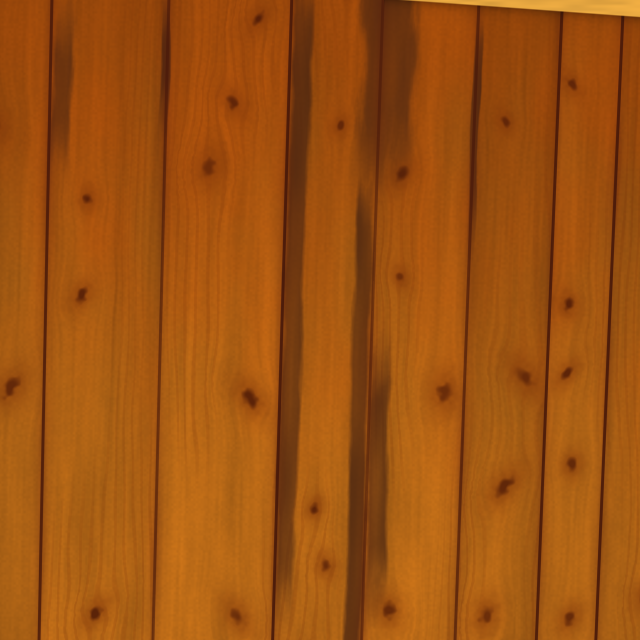
Give the GLSL for this texture, as a Shadertoy shader.

```glsl
// Wall of eight varnished pine boards, leaning slightly, under a pale trim strip.
// Board edges split the plane; stretched noise makes the grain, hashed cells
// scatter knots, and soft ragged bands darken the wood along some seams.

const int BOARDS = 8;
const float EDGES[9] = float[9](-0.09, 0.061, 0.239, 0.426, 0.565, 0.711, 0.838, 0.931, 1.10);

// Stain bands: centre x, half width, lower y, upper y
const int STAINS = 7;
const vec4 BANDS[7] = vec4[7](
    vec4(0.080, 0.016, 0.74, 0.99), vec4(0.236, 0.007, 0.80, 1.00),
    vec4(0.444, 0.015, 0.06, 1.05), vec4(0.570, 0.042, 0.73, 1.10),
    vec4(0.550, 0.013, -0.1, 0.74), vec4(0.580, 0.016, 0.06, 0.46),
    vec4(0.712, 0.006, 0.62, 0.95));

const vec3 WOOD_TOP = vec3(0.595, 0.275, 0.040);
const vec3 WOOD_LOW = vec3(0.695, 0.395, 0.085);
const vec3 GRAIN_COLOR = vec3(0.50, 0.21, 0.035);
const vec3 KNOT_COLOR = vec3(0.30, 0.10, 0.025);
const vec3 STAIN_COLOR = vec3(0.29, 0.145, 0.065);
const vec3 SEAM_COLOR = vec3(0.27, 0.09, 0.035);
const vec3 TRIM_COLOR = vec3(0.90, 0.65, 0.25);

float hash(vec2 p) {
    return fract(sin(dot(p, vec2(127.1, 311.7))) * 43758.545);
}

float noise(vec2 p) {
    vec2 i = floor(p), f = fract(p);
    f = f * f * (3.0 - 2.0 * f);
    return mix(mix(hash(i), hash(i + vec2(1, 0)), f.x),
               mix(hash(i + vec2(0, 1)), hash(i + vec2(1, 1)), f.x), f.y);
}

float fbm(vec2 p) {
    float sum = 0.0, amp = 0.5;
    for (int i = 0; i < 4; i++) {
        sum += amp * noise(p);
        p = p * 2.03 + 17.3;
        amp *= 0.5;
    }
    return sum / 0.9375;
}

// Knots of one board: x = dark core, y = reddish halo, z = sideways grain push
vec3 knots(vec2 p, float left, float width, float id) {
    const float ROWS = 6.5;
    vec3 result = vec3(0.0);
    for (int k = -1; k <= 1; k++) {
        float row = floor(p.y * ROWS) + float(k);
        vec2 seed = vec2(id * 3.7 + 1.3, row);
        if (hash(seed) > 0.58) continue;
        vec2 center = vec2(left + width * mix(0.22, 0.80, hash(seed + 5.1)),
                           (row + mix(0.2, 0.8, hash(seed + 9.4))) / ROWS);
        float radius = mix(0.007, 0.014, pow(hash(seed + 2.6), 2.0));
        vec2 d = (p - center) / radius;
        d.x += d.y * (hash(seed + 7.7) - 0.5);
        d.y *= 0.75;
        float dist = length(d) + 0.6 * (noise(p * 130.0) - 0.5);
        result.x = max(result.x, smoothstep(1.15, 0.2, dist) * mix(0.6, 1.0, hash(seed + 3.3)));
        result.y += exp(-dist * dist * 0.22);
        result.z += d.x * radius * exp(-dist * dist * 0.09);
    }
    return result;
}

// Soft vertical band with a wandering outline and fading ends
float stain(vec2 p, vec4 band) {
    float wander = noise(vec2(band.x * 90.0, p.y * 9.0)) - 0.5;
    float ragged = fbm(vec2(p.x * 60.0, p.y * 12.0)) - 0.5;
    float x = abs(p.x - band.x + wander * band.y * 0.6) / band.y;
    float side = smoothstep(1.25, 0.65, x + ragged * 0.7);
    float ends = smoothstep(band.z - 0.05, band.z + 0.09, p.y + ragged * 0.08)
               * smoothstep(band.w + 0.04, band.w - 0.09, p.y + ragged * 0.08);
    return side * ends * mix(0.6, 1.0, noise(p * vec2(50.0, 8.0)));
}

void mainImage(out vec4 fragColor, in vec2 fragCoord) {
    vec2 uv = fragCoord / iResolution.xy;
    float pixel = 1.0 / iResolution.y;

    // Straighten the leaning boards, then find the board and nearest seam
    vec2 p = vec2(uv.x - uv.y * (0.018 + 0.026 * uv.x), uv.y);
    int board = 0;
    for (int i = 1; i < BOARDS; i++) if (p.x > EDGES[i]) board = i;
    float id = float(board), left = EDGES[board], right = EDGES[board + 1];
    bool nearLeft = p.x - left < right - p.x;
    float seamDist = min(p.x - left, right - p.x);
    float seamId = nearLeft ? id : id + 1.0;

    // Base colour, board tint and broad blotches
    float blotch = fbm(p * vec2(13.0, 5.0) + id * 7.0) - 0.5;
    float height = smoothstep(1.05, 0.15, p.y + blotch * 0.5);
    vec3 color = mix(WOOD_TOP, WOOD_LOW, height);
    color *= 1.0 + 0.10 * (hash(vec2(id, 4.2)) - 0.5) + 0.22 * blotch;

    // Grain: fine fibres plus arched growth lines that bend round knots
    vec3 knot = knots(p, left, right - left, id);
    float across = p.x - knot.z * 0.7 + id * 3.1;
    float fibre = noise(vec2(across * 210.0, p.y * 9.0)) - 0.5;
    float streak = fbm(vec2(across * 45.0, p.y * 1.6)) - 0.5;
    float rings = sin(430.0 * across + 26.0 * fbm(vec2(across * 9.0, p.y * 1.8)));
    float ringMask = smoothstep(0.40, 0.70, noise(vec2(across * 14.0, p.y * 2.0)));
    color *= 1.0 + 0.07 * fibre + 0.22 * streak;
    color = mix(color, GRAIN_COLOR, 0.20 * ringMask * smoothstep(0.2, 1.0, rings));
    color *= 1.0 + 0.05 * (noise(uv * 260.0) - 0.5);

    // Knots, then weathering stains
    color = mix(color, GRAIN_COLOR, 0.55 * min(knot.y, 1.0));
    color = mix(color, KNOT_COLOR, 0.85 * knot.x);
    float dirt = 0.0;
    for (int i = 0; i < STAINS; i++) dirt = max(dirt, stain(p, BANDS[i]));
    color = mix(color, STAIN_COLOR, 0.85 * dirt);

    // Seams: a thin dark gap inside a wider uneven shadow
    float strength = mix(0.50, 0.95, hash(vec2(seamId, 8.3)));
    float shadow = exp(-seamDist / 0.007) * mix(0.25, 0.75, noise(vec2(seamId * 5.0, p.y * 7.0)));
    float gap = 1.0 - smoothstep(0.0012, 0.0018 + pixel, seamDist);
    color = mix(color, SEAM_COLOR * 1.35, shadow * 0.75);
    color = mix(color, SEAM_COLOR, gap * strength);

    // Sloping trim strip with a shadow beneath
    float trim = uv.y - 1.0 + 0.072 * (uv.x - 0.63);
    color *= 1.0 - 0.30 * exp(-abs(trim) / 0.008) * step(0.6, uv.x);
    vec3 trimColor = TRIM_COLOR * (0.94 + 0.12 * noise(uv * vec2(30.0, 200.0)));
    color = mix(color, trimColor, smoothstep(-pixel, pixel, trim));

    fragColor = vec4(clamp(color, 0.0, 1.0), 1.0);
}
```
